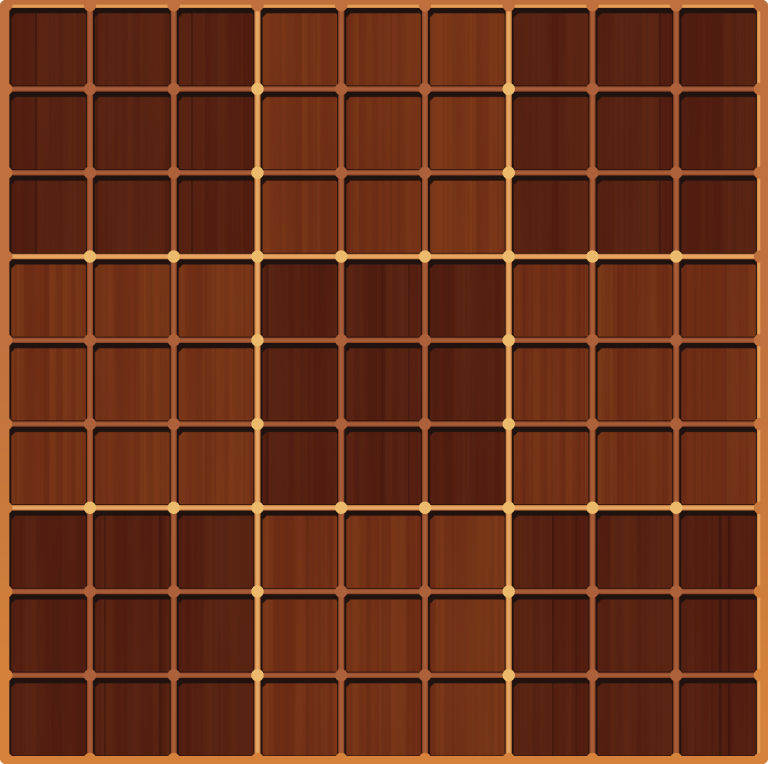
Write a WebGL 1 fragment shader that draws this pattern.

```glsl
precision highp float;
// A wooden board of nine by nine recessed cells, tinted in alternating blocks of three.
// Each cell is a distance shape over a dark shadow; streaked noise gives the vertical grain,
// and beaded bars, round studs and a rounded frame are layered on top.

uniform vec2 u_resolution;

#define CELLS 9.0
#define BLOCK 3.0
#define PITCH 0.10905                  // cell size, in canvas widths
#define ORIGIN vec2(0.0081, 0.0065)    // lower left grid corner, in canvas widths
#define BAR_HALF vec2(0.037, 0.033)    // half widths of upright and level bars, in cells
#define STUD_RADIUS 0.074
#define GRAIN 0.8
#define SHADOW vec3(0.125, 0.07, 0.055)
#define GOLD vec3(0.92, 0.73, 0.42)
#define COPPER vec3(0.68, 0.38, 0.23)

float hash(vec2 p) {
  p = fract(p * vec2(0.1031, 0.1137));
  p += dot(p, p.yx + 33.33);
  return fract((p.x + p.y) * p.x * 7.31 + p.y * 13.7);
}

// Smoothed steps along x: flat strips with narrow transitions.
float strips(float x, float seed) {
  float i = floor(x);
  float blend = smoothstep(0.6, 1.0, fract(x));
  return mix(hash(vec2(i, seed)), hash(vec2(i + 1.0, seed)), blend);
}

float boxDistance(vec2 p, vec2 lo, vec2 hi, float radius) {
  vec2 q = abs(p - 0.5 * (lo + hi)) - 0.5 * (hi - lo) + radius;
  return length(max(q, 0.0)) + min(max(q.x, q.y), 0.0) - radius;
}

float cover(float d, float pixel) {
  return clamp(0.5 - d / pixel, 0.0, 1.0);
}

vec3 wood(vec2 g) {
  vec2 block = floor(clamp(g, 0.0, CELLS - 0.01) / BLOCK);
  float pale = mod(block.x + block.y, 2.0);
  float seed = 17.0 + block.x * 31.0 + block.y * 57.0;

  // Broad red strips, finer fibres and sparse dark hairlines.
  float broad = strips(g.x * 3.7 + 20.0, seed);
  float medium = strips(g.x * 13.0 + 50.0, seed + 7.0);
  float fine = strips(g.x * 37.0 + 90.0, seed + 19.0);
  float hair = smoothstep(0.94, 0.98, strips(g.x * 29.0 + 11.0, seed + 41.0));
  float drift = 0.5 + 0.5 * sin(g.y * 1.7 + broad * 6.3);

  float red = clamp(broad * 0.65 + medium * 0.4 + (drift - 0.5) * 0.15, 0.0, 1.0);
  vec3 brownTone = mix(vec3(0.355, 0.145, 0.072), vec3(0.475, 0.215, 0.092), pale);
  vec3 redTone = mix(vec3(0.305, 0.102, 0.062), vec3(0.415, 0.158, 0.078), pale);
  vec3 color = mix(brownTone, redTone, smoothstep(0.15, 0.9, red) * GRAIN);
  color *= 1.0 + (fine - 0.5) * 0.09 * GRAIN;
  return color * (1.0 - hair * mix(0.24, 0.08, pale) * GRAIN);
}

// Bar colour, brighter along the middle; t runs from 0 there to 1 at the edge.
vec3 barColor(float t, float major) {
  vec3 middle = mix(vec3(0.65, 0.36, 0.21), vec3(0.90, 0.65, 0.38), major);
  vec3 edge = mix(vec3(0.53, 0.25, 0.14), vec3(0.76, 0.45, 0.23), major);
  return mix(middle, edge, smoothstep(0.3, 1.0, t));
}

void main() {
  vec2 p = gl_FragCoord.xy / u_resolution.x;
  float height = u_resolution.y / u_resolution.x;
  vec2 g = (p - ORIGIN) / PITCH;
  float pixel = 1.0 / (u_resolution.x * PITCH);

  // Recessed cell: wide shadow above, narrow at the left, cut upper left corner.
  vec2 c = fract(g);
  float cell = boxDistance(c, vec2(0.060, 0.042), vec2(0.952, 0.905), 0.025);
  cell = max(cell, (c.y - c.x - 0.795) * 0.707);
  vec3 color = mix(SHADOW, wood(g), cover(cell, pixel * 1.3));

  // Bars on every grid line; block borders lie above the plain bars.
  vec2 node = floor(g + 0.5);
  vec2 offset = abs(g - node);
  vec2 major = 1.0 - step(0.5, mod(node, BLOCK));
  vec3 upright = barColor(offset.x / BAR_HALF.x, major.x);
  vec3 level = barColor(offset.y / BAR_HALF.y, major.y);
  float uprightMask = cover(offset.x - BAR_HALF.x, pixel);
  float levelMask = cover(offset.y - BAR_HALF.y, pixel);
  if (major.y > major.x) {
    color = mix(color, upright, uprightMask);
    color = mix(color, level, levelMask);
  } else {
    color = mix(color, level, levelMask);
    color = mix(color, upright, uprightMask);
  }

  // Frame, warmer toward the bottom, with a light lip along the top and right.
  vec3 frame = mix(vec3(0.84, 0.51, 0.23), vec3(0.75, 0.44, 0.24), smoothstep(0.0, 0.65, p.y));
  float outside = boxDistance(g, vec2(0.034, 0.036), vec2(8.972, 8.975), 0.02);
  float lip = step(0.0, max(g.x - 8.97, g.y - 8.97));
  vec3 rim = mix(frame, vec3(0.89, 0.62, 0.34), lip * cover(outside - 0.032, pixel));
  color = mix(color, rim, cover(-outside, pixel));

  // Studs on the crossings; those on the outer lines take the frame colour.
  vec2 border = step(CELLS * 0.5 - 0.5, abs(node - CELLS * 0.5));
  vec3 stud = mix(COPPER, GOLD, max(major.x, major.y));
  stud = mix(stud, frame, max(border.x, border.y));
  color = mix(color, stud, cover(length(offset) - STUD_RADIUS, pixel));

  // Slightly rounded outer corners on white.
  float board = boxDistance(p, vec2(0.0), vec2(1.0, height), 0.009) / PITCH;
  color = mix(vec3(1.0), color, cover(board - 0.5 * pixel, pixel));
  gl_FragColor = vec4(color, 1.0);
}
```
